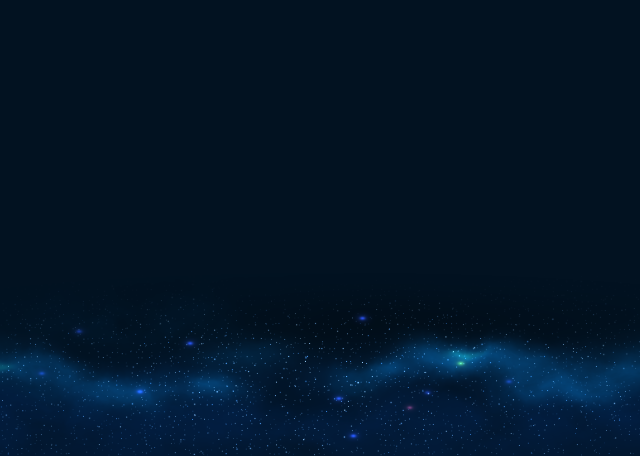
Give the GLSL for this background, as a Shadertoy shader.

```glsl
const vec3 NIGHT = vec3(0.006, 0.070, 0.130);
const vec3 DEEP_BLUE = vec3(0.006, 0.120, 0.265);
const vec3 CLOUD_BLUE = vec3(0.025, 0.390, 0.670);
const vec3 FLARE_BLUE = vec3(0.16, 0.27, 0.85);
const vec3 TEAL = vec3(0.06, 0.40, 0.30);

float hash(vec2 p) {
    vec3 q = fract(vec3(p.xyx) * 0.1031);
    q += dot(q, q.yzx + 33.33);
    return fract((q.x + q.y) * q.z);
}

float noise(vec2 p) {
    vec2 cell = floor(p), f = fract(p);
    f = f * f * (3.0 - 2.0 * f);
    float low = mix(hash(cell), hash(cell + vec2(1, 0)), f.x);
    float high = mix(hash(cell + vec2(0, 1)), hash(cell + vec2(1, 1)), f.x);
    return mix(low, high, f.y);
}

float fbm(vec2 p) {
    float sum = 0.0, weight = 0.5;
    for (int i = 0; i < 6; i++) {
        sum += weight * noise(p);
        p = mat2(1.6, 1.2, -1.2, 1.6) * p + 17.3;
        weight *= 0.5;
    }
    return sum;
}

// Soft ellipse; slope shears it along x
float puff(vec2 p, vec2 centre, vec2 radius, float slope) {
    vec2 d = p - centre;
    d.y -= slope * d.x;
    d /= radius;
    return exp(-dot(d, d));
}

float cloudDensity(vec2 p) {
    float d = 0.0;
    // Left arm
    d += 0.42 * puff(p, vec2(0.05, 0.195), vec2(0.13, 0.045), -0.25);
    d += 0.34 * puff(p, vec2(0.22, 0.165), vec2(0.11, 0.032), -0.25);
    d += 0.28 * puff(p, vec2(0.34, 0.143), vec2(0.12, 0.030), 0.0);
    d += 0.50 * puff(p, vec2(0.485, 0.158), vec2(0.050, 0.024), 0.0);
    // Centre
    d += 0.22 * puff(p, vec2(0.55, 0.225), vec2(0.085, 0.033), 0.0);
    d += 0.56 * puff(p, vec2(0.82, 0.175), vec2(0.085, 0.025), 0.0);
    // Right arm
    d += 0.68 * puff(p, vec2(1.02, 0.212), vec2(0.11, 0.034), 0.0);
    d += 0.42 * puff(p, vec2(1.16, 0.190), vec2(0.13, 0.035), -0.1);
    d += 0.40 * puff(p, vec2(1.24, 0.145), vec2(0.12, 0.033), 0.0);
    d += 0.44 * puff(p, vec2(1.37, 0.195), vec2(0.10, 0.048), 0.1);
    return d;
}

float rifts(vec2 p) {
    float d = 0.8 * puff(p, vec2(0.23, 0.222), vec2(0.12, 0.028), -0.15);
    d += 0.9 * puff(p, vec2(0.66, 0.135), vec2(0.11, 0.034), -0.1);
    d += 0.7 * puff(p, vec2(1.00, 0.142), vec2(0.08, 0.024), 0.0);
    return min(d, 1.0);
}

// One jittered star per occupied cell
vec3 stars(vec2 p, float scale, float amount, float radius, float seed) {
    vec2 grid = p * scale, cell = floor(grid);
    vec2 jitter = vec2(hash(cell + seed), hash(cell + seed + 41.7));
    vec2 offset = (fract(grid) - mix(vec2(0.2), vec2(0.8), jitter)) / scale;
    float present = step(hash(cell + seed + 83.1), amount);
    float power = mix(0.2, 1.0, pow(hash(cell + seed + 9.4), 3.0));
    vec3 tint = mix(vec3(0.25, 0.52, 0.85), vec3(0.72, 0.86, 0.95), jitter.x);
    return tint * present * power * exp(-dot(offset, offset) / (radius * radius));
}

// Bright core with a wide, faint halo
float flare(vec2 p, vec2 centre, float size) {
    return puff(p, centre, vec2(1.3, 0.8) * size, 0.0)
         + 0.25 * puff(p, centre, vec2(3.0, 2.0) * size, 0.0);
}

void mainImage(out vec4 fragColor, in vec2 fragCoord) {
    vec2 p = fragCoord / iResolution.xy * vec2(1.407, 1.0);
    vec2 warp = vec2(fbm(p * 9.0), fbm(p * 9.0 + 31.0)) - 0.49;
    vec2 q = p + warp * vec2(0.09, 0.06);
    float texture1 = fbm(q * vec2(10.0, 16.0) + 5.0);

    // Lower haze and the dark veil above it
    float haze = (1.0 - smoothstep(0.08, 0.28, q.y)) * mix(0.6, 1.0, smoothstep(-0.02, 0.1, p.y));
    float veil = puff(p, vec2(0.75, 0.29), vec2(0.65, 0.07), 0.0);
    vec3 color = mix(NIGHT, DEEP_BLUE, haze * (0.3 + 0.9 * texture1));
    color *= 1.0 - 0.25 * veil;
    color += vec3(0.0, 0.025, 0.045) * puff(q, vec2(0.32, 0.29), vec2(0.25, 0.06), 0.0) * texture1 * 2.0;

    // Clouds cut by dark lanes
    float lane = rifts(q);
    float density = cloudDensity(q) * (0.25 + 1.35 * texture1) * (1.0 - 0.7 * lane);
    color = mix(color, NIGHT * 0.75, 0.55 * lane);
    color = mix(color, CLOUD_BLUE, clamp(density, 0.0, 0.95));

    // Green glints
    color += TEAL * 0.55 * puff(q, vec2(1.044, 0.217), vec2(0.035, 0.010), 0.0);
    color += TEAL * 0.35 * puff(q, vec2(0.009, 0.205), vec2(0.035, 0.012), -0.2);
    color += vec3(0.25, 0.45, 0.1) * flare(p, vec2(1.013, 0.203), 0.005);

    // Star layers fade out above the clouds
    float field = 1.0 - smoothstep(0.22, 0.40, p.y + 0.05 * (noise(p * 7.0) - 0.5));
    field *= 0.55 + 0.45 * puff(p, vec2(0.68, 0.2), vec2(0.4, 0.2), 0.0);
    for (int i = 0; i < 3; i++) {
        float layer = float(i);
        color += field * stars(p, 95.0 - 28.0 * layer, 0.42 - 0.14 * layer, 0.0011 + 0.0003 * layer, 13.0 * layer);
    }

    // Coloured flares
    vec2 spots[9] = vec2[9](vec2(0.308, 0.141), vec2(0.418, 0.247), vec2(0.745, 0.126),
        vec2(0.797, 0.302), vec2(0.777, 0.044), vec2(0.940, 0.139), vec2(0.092, 0.181),
        vec2(0.174, 0.273), vec2(1.119, 0.163));
    for (int i = 0; i < 9; i++) {
        float strength = i < 5 ? 0.75 : 0.4;
        color += FLARE_BLUE * strength * flare(p, spots[i], 0.0045);
    }
    color += vec3(0.35, 0.12, 0.22) * flare(p, vec2(0.901, 0.106), 0.004);

    fragColor = vec4(clamp(color, 0.0, 1.0), 1.0);
}
```
